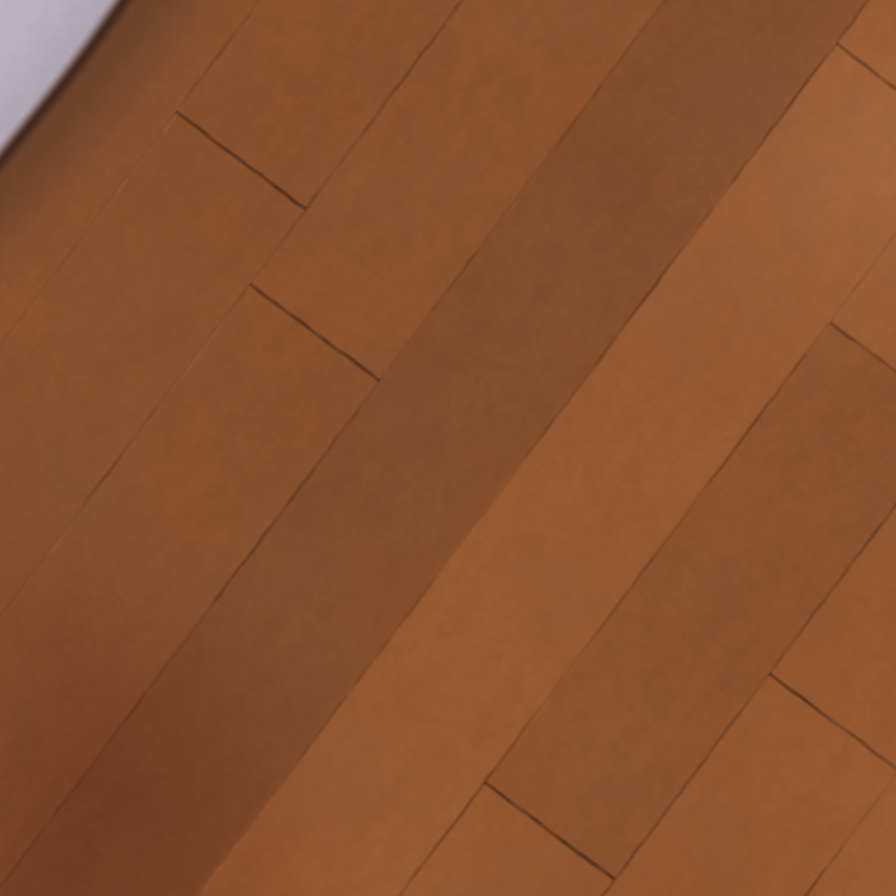
Give the GLSL for this texture, as a three.js fragment shader.

```glsl
// Diagonal wooden floor planks with faint broken seams and dark butt joints,
// next to a pale object with a soft shadow in the upper left corner.
// Planks live in rotated (across, along) coordinates; noise adds grain and wear.
#define PLANK_WIDTH 0.1812
#define FIRST_SEAM 0.2318
#define LONG_PLANK 1.5
#define SHORT_PLANK 0.642
#define SEAM_WIDTH 0.0025
#define JOINT_WIDTH 0.0027
#define GRAIN 0.042
#define PALE_EDGE 0.104
#define WOOD vec3(0.544, 0.325, 0.181)
#define SEAM_COLOR vec3(0.31, 0.18, 0.11)
#define SHADOW_COLOR vec3(0.30, 0.19, 0.15)
#define PALE_COLOR vec3(0.68, 0.65, 0.70)

varying vec2 vUv;

float hash(vec2 p) {
  vec3 q = fract(p.xyx * vec3(0.1031, 0.1030, 0.0973));
  q += dot(q, q.yzx + 33.33);
  return fract((q.x + q.y) * q.z);
}

float noise(vec2 p) {
  vec2 i = floor(p);
  vec2 f = fract(p);
  f = f * f * (3.0 - 2.0 * f);
  float low = mix(hash(i), hash(i + vec2(1.0, 0.0)), f.x);
  float high = mix(hash(i + vec2(0.0, 1.0)), hash(i + 1.0), f.x);
  return mix(low, high, f.y);
}

float fbm(vec2 p) {
  float sum = 0.0;
  float amp = 0.5;
  for (int i = 0; i < 4; i++) {
    sum += amp * noise(p);
    p = p * 2.03 + 17.3;
    amp *= 0.5;
  }
  return sum / 0.9375;
}

bool isRow(float row, float n) { return abs(row - n) < 0.5; }

// Stagger of the butt joints in each row
float jointOffset(float row) {
  if (isRow(row, 0.0)) return 0.018;
  if (isRow(row, 1.0) || isRow(row, 5.0)) return -0.086;
  if (isRow(row, 3.0)) return 0.521;
  if (isRow(row, 4.0)) return 0.268;
  return 0.6;
}

float plankLength(float row) { return isRow(row, 4.0) ? SHORT_PLANK : LONG_PLANK; }

// Brightness of the plank at this position along a row
float plankTone(float row, float along) {
  float index = floor((along - jointOffset(row)) / plankLength(row));
  float tone = row > 2.5 ? 1.06 : 0.985;
  if (isRow(row, 2.0)) tone = 0.935;
  if (isRow(row, 4.0) && isRow(index, -1.0)) tone = 1.005;
  return tone + 0.02 * (hash(vec2(row + 9.0, index + 5.0)) - 0.5);
}

// Soft line profile: 1 on the line, 0 beyond its width
float line(float d, float width) {
  return 1.0 - smoothstep(0.0, width * 1.5, abs(d));
}

void main() {
  // Rotated floor coordinates, with very slightly ragged edges
  vec2 p = vec2(vUv.x, 1.0 - vUv.y);
  float across = dot(p, vec2(0.8, 0.6));
  float along = dot(p, vec2(0.6, -0.8));
  vec2 floorPos = vec2(across, along);
  float wobble = 0.0018 * (noise(floorPos * 60.0 + 90.0) - 0.5);

  // Plank tones blended over the nearest seam
  float rowPos = (across + wobble - FIRST_SEAM) / PLANK_WIDTH;
  float seam = floor(rowPos + 0.5);
  float seamDist = (rowPos - seam) * PLANK_WIDTH;
  float tone = mix(plankTone(seam - 1.0, along), plankTone(seam, along),
                   smoothstep(-0.006, 0.006, seamDist));

  // Grain, blotches and fine mottling
  float streaks = fbm(floorPos * vec2(50.0, 16.0) + 80.0) - 0.5;
  float blotches = fbm(p * 6.0 + 30.0) - 0.5;
  float mottle = noise(p * 190.0) + noise(p * 90.0 + 40.0) - 1.0;
  tone += GRAIN * (1.1 * streaks + 1.4 * blotches + 0.6 * mottle);
  vec3 color = WOOD * tone;
  color += vec3(-0.006, 0.006, 0.012) * (fbm(p * 9.0 + 70.0) - 0.5) * 1.8;

  // Uneven light: reddish dark lower left, paler upper right
  float dim = 1.0 - smoothstep(0.0, 0.32, length((vUv - vec2(0.1, 0.08)) * vec2(1.0, 0.75)));
  color *= mix(vec3(1.0), vec3(0.87, 0.79, 0.77), dim);
  float glow = 1.0 - smoothstep(0.0, 0.3, distance(vUv, vec2(0.98, 0.8)));
  color += vec3(0.035, 0.04, 0.04) * glow;

  // Faint long seams that fade in and out, with a worn highlight
  float wear = noise(vec2(seam * 7.0 + 20.0, along * 11.0 + 60.0));
  float dashes = noise(vec2(seam * 5.0 + 90.0, along * 60.0 + 200.0));
  float broken = smoothstep(0.3, 0.95, 0.65 * wear + 0.35 * dashes);
  float seamInk = 0.10 + 0.42 * broken;
  color = mix(color, SEAM_COLOR, seamInk * line(seamDist, SEAM_WIDTH));
  float worn = smoothstep(0.6, 0.95, 1.0 - wear) * dashes;
  color += 0.04 * worn * line(seamDist - 0.002, SEAM_WIDTH);

  // Dark butt joints, paler toward the right side
  float row = floor(rowPos);
  float len = plankLength(row);
  float jointDist = mod(along + wobble - jointOffset(row) + 0.5 * len, len) - 0.5 * len;
  float jointInk = 0.45 + 0.4 * noise(vec2(across * 75.0, row * 9.0 + 30.0));
  jointInk *= 1.0 - 0.4 * smoothstep(0.88, 0.96, vUv.x);
  color = mix(color, SEAM_COLOR * 0.9, jointInk * line(jointDist, JOINT_WIDTH));

  // Shadow and pale object in the corner
  float edge = across - PALE_EDGE - 0.003 * sin(along * 14.0 + 1.5);
  color = mix(color, SHADOW_COLOR, 0.5 * (1.0 - smoothstep(0.0, 0.12, edge)));
  color = mix(color, SHADOW_COLOR * 0.65, 0.7 * line(edge - 0.006, 0.008));
  vec3 pale = PALE_COLOR + 0.05 * smoothstep(0.0, -0.09, edge) + 0.012 * mottle;
  color = mix(pale, color, smoothstep(-0.009, 0.006, edge));

  gl_FragColor = vec4(color, 1.0);
}
```
